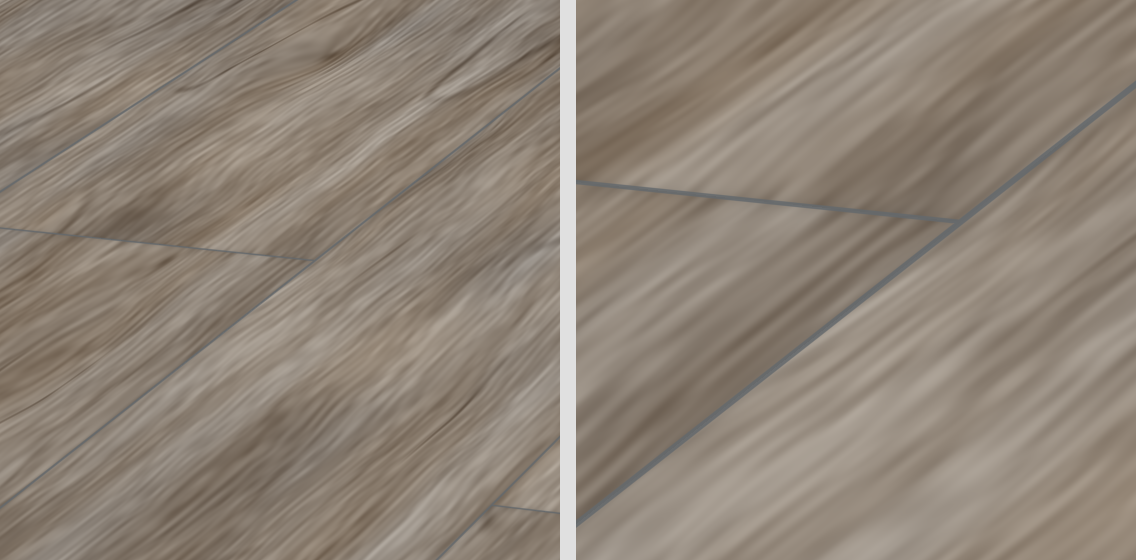
Left: the whole. Right: its middle third, enlarged.
A Shadertoy shader for this texture:

```glsl
// Weathered grey-brown floor boards seen in perspective, with thin blue-grey seams.
// Each pixel is projected onto the floor, split into staggered boards, and shaded
// with stretched noise, layered sines and scattered knots that bend the grain.

#define VANISH vec2(4.07, 3.29)      // where the long seams meet
#define CROSS_X -26.0                // where the end seams meet, on the same horizon
#define BOARD_SIZE vec2(6.0, 0.273)  // length and width on the floor
#define FIRST_SEAM vec2(6.03, 1.0)   // end and side of the first board
#define STAGGER 3.61                 // shift of the ends from row to row
#define SEAM_WIDTH vec2(0.0013, 0.0018)
#define LINE_SPACING 0.016           // fine growth lines
#define KNOT_CELL vec2(0.38, 0.24)
#define DARK_WOOD vec3(0.395, 0.343, 0.292)
#define LIGHT_WOOD vec3(0.665, 0.625, 0.578)
#define SEAM_COLOR vec3(0.39, 0.41, 0.425)

vec2 hash2(vec2 p) {
    vec2 k = vec2(dot(p, vec2(127.1, 311.7)), dot(p, vec2(269.5, 183.3)));
    return fract(sin(k) * 43758.55);
}

float noise(vec2 p) {
    vec2 i = floor(p), f = fract(p);
    f = f * f * (3.0 - 2.0 * f);
    vec2 e = vec2(0.0, 1.0);
    return mix(mix(hash2(i).x, hash2(i + e.yx).x, f.x),
               mix(hash2(i + e.xy).x, hash2(i + e.yy).x, f.x), f.y);
}

// Layered, rotated and bent sines, about -1 to 1
float waves(vec2 p) {
    mat2 turn = mat2(0.8, 0.6, -0.6, 0.8);
    float sum = 0.0, amp = 0.5;
    for (int i = 0; i < 4; i++) {
        p = turn * p;
        sum += amp * sin(p.x + 1.3 * sin(p.y));
        p = p * 1.8 + 2.7;
        amp *= 0.6;
    }
    return sum;
}

// x: swelling of the grain around knots, y: dark knot cores
vec2 knots(vec2 q) {
    vec2 cell = floor(q / KNOT_CELL), result = vec2(0.0);
    for (int y = -1; y <= 1; y++)
    for (int x = -1; x <= 1; x++) {
        vec2 id = cell + vec2(x, y);
        vec2 rnd = hash2(id + 5.7);
        vec2 d = q - (id + 0.2 + 0.6 * hash2(id)) * KNOT_CELL;
        float present = step(0.45, rnd.x);
        vec2 wide = d / vec2(0.14, 0.05), core = d / vec2(0.022, 0.011);
        result.x += present * (rnd.y - 0.3) * exp(-dot(wide, wide));
        result.y += present * rnd.y * exp(-dot(core, core));
    }
    return result;
}

vec3 wood(vec2 q, float boardTone) {
    vec2 knot = knots(q);
    float grain = q.y + 0.018 * waves(q * vec2(4.0, 8.0)) + 0.08 * knot.x;

    // Broad bands, cloudy wear, streaks and fibres
    float bands = waves(vec2(q.x * 3.5, grain * 24.0));
    float wear = noise(q * vec2(4.0, 7.0) + 3.1) - 0.5;
    float streaks = noise(vec2(q.x * 6.0, grain * 55.0)) - 0.5;
    float fibres = noise(vec2(q.x * 28.0, grain * 170.0)) - 0.5;

    // Fine growth lines, fading in and out
    float wobble = 2.5 * noise(vec2(q.x * 5.0, grain * 22.0));
    float lines = sin(6.2832 * grain / LINE_SPACING + wobble);
    lines *= 0.3 + noise(q * vec2(7.0, 14.0) + 8.4);

    // Broken dark veins
    float vein = abs(noise(vec2(q.x * 2.6, grain * 13.0) + 4.6) - 0.5);
    float veinMask = smoothstep(0.5, 0.85, noise(q * vec2(5.0, 11.0) + 9.2));
    float cracks = veinMask * (1.0 - smoothstep(0.0, 0.06, vein));

    float tone = 0.58 + boardTone + 0.22 * bands + 0.34 * wear + 0.32 * streaks
               + 0.34 * fibres + 0.09 * lines - 0.45 * cracks - 0.5 * knot.y;
    vec3 color = mix(DARK_WOOD, LIGHT_WOOD, clamp(tone, -0.3, 1.15));
    return color + vec3(0.012, 0.0, -0.014) * (bands - 2.0 * wear) * -0.7;
}

void mainImage(out vec4 fragColor, in vec2 fragCoord) {
    vec2 p = fragCoord / iResolution.y;

    // Project to the floor: x along the boards, y across them
    vec2 d = VANISH - p;
    vec2 plane = vec2(p.x - CROSS_X, d.x) / d.y;
    vec2 toCanvas = d.y / sqrt(1.0 + plane * plane);

    // Board index and distance to its seams
    vec2 board = (plane - FIRST_SEAM) / BOARD_SIZE;
    float row = floor(board.y);
    board.x -= row * STAGGER / BOARD_SIZE.x;
    vec2 id = vec2(floor(board.x), row);
    vec2 seamDist = abs(fract(board + 0.5) - 0.5) * BOARD_SIZE * toCanvas;

    vec2 rnd = hash2(id + 1.3);
    vec2 q = plane * vec2(0.416, 2.05) + 40.0 * rnd;
    vec3 color = wood(q, 0.1 * (rnd.x - 0.5));

    // Seams with a soft shaded edge
    float nearest = min(seamDist.x, seamDist.y);
    color *= 1.0 - 0.1 * exp(-nearest / 0.005);
    float soft = 0.8 / iResolution.y;
    vec2 seam = 1.0 - smoothstep(SEAM_WIDTH - soft, SEAM_WIDTH + soft, seamDist);
    color = mix(color, SEAM_COLOR, 0.85 * max(seam.x, seam.y));

    fragColor = vec4(color, 1.0);
}
```
